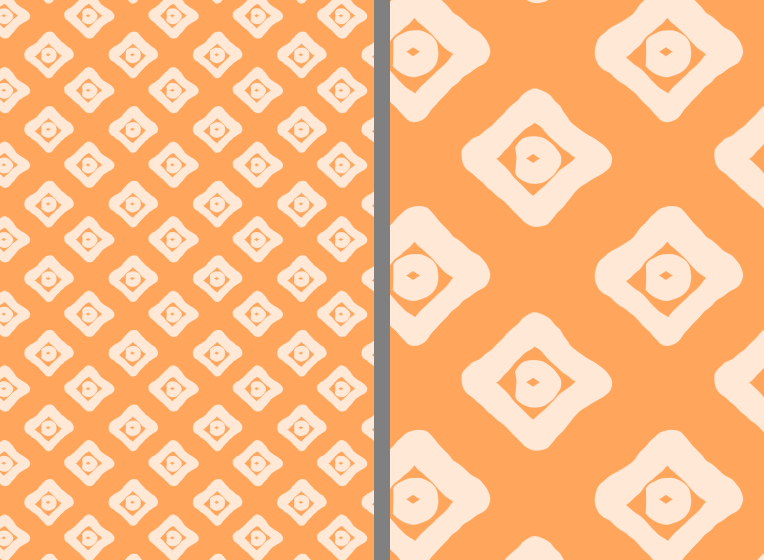
Left, the full canvas; right, a detail of the centre.
This pattern is drawn by a Shadertoy shader. Its source:

```glsl
// Cream hand-cut diamonds on orange, each with a diamond window, a seed and a dot.
// Two half-drop lattices are repeated with floor; every motif is a set of signed
// distances, bent by smooth noise so that its edges look cut by hand.

const vec3 ORANGE = vec3(1.00, 0.65, 0.36);
const vec3 CREAM = vec3(1.00, 0.91, 0.84);
const vec2 PITCH = vec2(0.1505, 0.1332);  // lattice step, in canvas heights
const float MOTIF_SIZE = 0.0443;          // half width of a diamond

float hash(vec2 p) {
    return fract(sin(dot(p, vec2(127.1, 311.7))) * 43758.5453);
}

float noise(vec2 p) {
    vec2 i = floor(p), f = fract(p);
    f = f * f * (3.0 - 2.0 * f);
    vec2 e = vec2(0.0, 1.0);
    return mix(mix(hash(i), hash(i + e.yx), f.x),
               mix(hash(i + e.xy), hash(i + e.yy), f.x), f.y);
}

// Displacement that makes straight edges wander
vec2 handWobble(vec2 p, float frequency, float seed) {
    vec2 q = p * frequency + seed;
    return vec2(noise(q), noise(q + 41.3)) - 0.5;
}

float rhombus(vec2 p, vec2 b) {
    p = abs(p);
    vec2 k = b - 2.0 * p;
    float h = clamp((k.x * b.x - k.y * b.y) / dot(b, b), -1.0, 1.0);
    float d = length(p - 0.5 * b * vec2(1.0 - h, 1.0 + h));
    return d * sign(p.x * b.y + p.y * b.x - b.x * b.y);
}

// Rounded diamond with slightly hollow sides
float softDiamond(vec2 p, vec2 core, float radius, float hollow) {
    float angle = atan(p.y, p.x + 1e-5);
    return rhombus(p, core) - radius + hollow * (1.0 - cos(4.0 * angle));
}

// Oval flattened on its left side
float seedShape(vec2 p, float radius, float flatSide) {
    float oval = length(p * vec2(1.0, 1.1)) - radius;
    return max(oval, -p.x - flatSide);
}

float fill(float d, float pixel) {
    return 1.0 - smoothstep(-0.75 * pixel, 0.75 * pixel, d);
}

// Cream coverage of one motif; kind (0 or 1) selects the drawing
float motif(vec2 p, float kind, float pixel) {
    float seed = 7.0 + 13.0 * kind;
    vec2 q = p + 0.07 * handWobble(p, 2.5, seed)
               + 0.025 * handWobble(p, 8.0, seed);
    vec2 windowCentre = vec2(-0.01, mix(-0.06, -0.01, kind));
    vec2 seedCentre = vec2(mix(0.0, 0.01, kind), -0.03);

    float body = fill(softDiamond(q, vec2(0.75, 0.68), 0.25, 0.025), pixel);
    float window = fill(rhombus(q - windowCentre, vec2(0.55, 0.49)), pixel);
    float kernel = fill(seedShape(q - seedCentre, 0.34, 0.29), pixel);
    float dot0 = fill(rhombus(p + vec2(0.035, 0.01), vec2(0.09, 0.06)), pixel);

    return max(body * (1.0 - window), kernel) * (1.0 - dot0);
}

// Motifs of one kind on a rectangular lattice
float lattice(vec2 p, vec2 origin, float kind, float pixel) {
    vec2 cell = (p - origin) / PITCH;
    vec2 local = (cell - floor(cell + 0.5)) * PITCH;
    return motif(local / MOTIF_SIZE, kind, pixel);
}

void mainImage(out vec4 fragColor, in vec2 fragCoord) {
    vec2 p = fragCoord / iResolution.y;
    float pixel = 1.0 / (iResolution.y * MOTIF_SIZE);

    // The second lattice sits almost half a step off the first
    float cream = lattice(p, vec2(0.0874, 0.1035), 0.0, pixel);
    cream = max(cream, lattice(p, vec2(0.0083, 0.0400), 1.0, pixel));

    fragColor = vec4(mix(ORANGE, CREAM, cream), 1.0);
}
```
